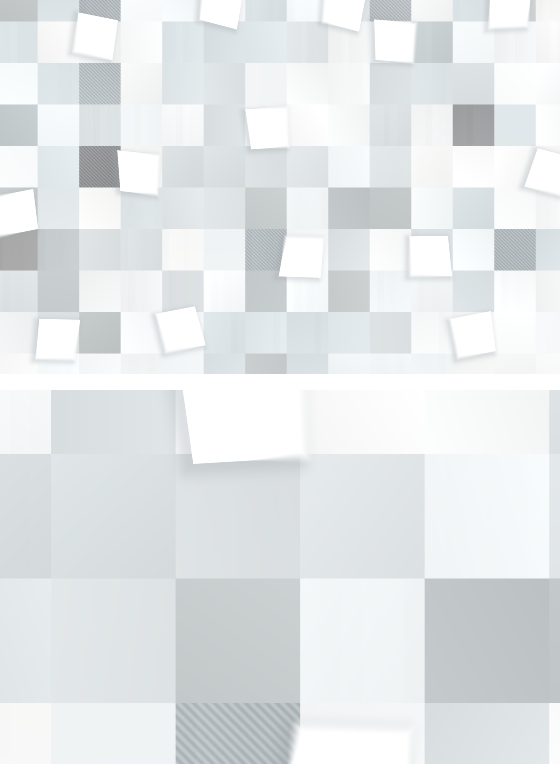
Top, the full canvas; bottom, a detail of the centre.
Write a WebGL 2 fragment shader that draws this background.

```glsl
#version 300 es
precision highp float;
// Pale mosaic of square cells in whites and cool greys, a few finely hatched,
// with loose white tiles tilted over it. Cell tones come from a hash; tiles are
// skewed box distances with a soft shadow and one blurred side.

uniform vec2 u_resolution;
out vec4 fragColor;

const float ROWS = 9.01;                      // cells per canvas height
const vec2 GRID_SHIFT = vec2(0.093, 0.507);   // cut-off part of the first cells
const vec3 WHITE = vec3(0.965, 0.972, 0.974);
const vec3 PALE = vec3(0.870, 0.895, 0.905);
const vec3 GREY = vec3(0.775, 0.795, 0.798);
const vec3 DARK = vec3(0.645, 0.645, 0.645);
const vec3 SHADOW = vec3(0.62, 0.65, 0.67);
const float DARK_SHARE = 0.025;
const float GREY_SHARE = 0.19;                // cumulative shares
const float PALE_SHARE = 0.45;
const float HATCH_SHARE = 0.2;                // among grey and dark cells
const float HATCH_LINES = 12.0;
const int TILES = 14;
const float TILE_HALF = 0.485;
const float MAX_TILT = 0.28;
const float BLUR = 0.13;
const float SHADOW_REACH = 0.22;

float hash(vec2 p) {
    return fract(sin(dot(p, vec2(127.1, 311.7))) * 43758.5453);
}

// Signed random value in -1..1
float spread(vec2 p) {
    return 2.0 * hash(p) - 1.0;
}

// Tone of one cell, with faint gradient, vertical bands and hatching
vec3 cellColor(vec2 id, vec2 g) {
    vec2 f = g - id;
    float pick = hash(id + 3.7) * mix(0.8, 1.25, id.x / 13.0);  // darker at left
    vec3 color = WHITE;
    if (pick < DARK_SHARE) color = DARK;
    else if (pick < GREY_SHARE) color = GREY;
    else if (pick < PALE_SHARE) color = PALE;

    color += 0.02 * spread(id + 17.3);
    color += vec3(-0.007, 0.001, 0.005) * spread(id + 29.1);
    color += 0.035 * spread(id + 41.9) * (f.x - 0.5);
    color += 0.03 * spread(id + 47.3) * (f.y - 0.5);
    float bands = step(0.6, hash(id + 53.3));
    color += 0.006 * bands * spread(vec2(floor(f.x * 6.0), id.y + 61.0));

    if (pick < GREY_SHARE && hash(id + 71.7) < HATCH_SHARE) {
        float line = sin(6.28318 * HATCH_LINES * (f.x + f.y));
        color += 0.045 * line - vec3(0.06, 0.055, 0.045);
    }
    return color;
}

// Grid of cells, with the borders blended over one pixel
vec3 mosaic(vec2 g, float pixel) {
    vec2 id = floor(g - 0.5);
    vec2 t = clamp((g - id - 1.0) / pixel + 0.5, 0.0, 1.0);
    vec3 low = mix(cellColor(id, g), cellColor(id + vec2(1, 0), g), t.x);
    vec3 high = mix(cellColor(id + vec2(0, 1), g), cellColor(id + vec2(1, 1), g), t.x);
    return mix(low, high, t.y);
}

float boxDistance(vec2 p, float halfSize) {
    vec2 q = abs(p) - halfSize;
    return length(max(q, 0.0)) + min(max(q.x, q.y), 0.0);
}

// Lay one tilted, skewed tile and its shadow over the colour below
vec3 addTile(vec3 below, vec2 g, float index, float pixel) {
    vec2 seed = vec2(index, 5.3);
    // One tile per column, rows spread by a stride and loosened at random
    float row = floor(mod(7.0 * index + 3.0 + 3.0 * hash(seed), 10.0));
    vec2 jitter = 0.18 * vec2(spread(seed + 1.1), spread(seed + 2.3));
    vec2 p = g - vec2(index, row) - 0.5 - jitter;

    float tilt = MAX_TILT * spread(seed + 3.9);
    float c = cos(tilt), s = sin(tilt);
    p = mat2(c, -s, s, c) * p;
    p.x += 0.14 * spread(seed + 4.7) * p.y;           // skew
    p.x *= 1.0 + 0.14 * spread(seed + 6.1) * p.y;     // taper
    float d = boxDistance(p, TILE_HALF);

    // Shadow falls to the left and below
    float fall = 1.0 - smoothstep(-0.04, SHADOW_REACH, boxDistance(p + vec2(0.06, 0.04), TILE_HALF));
    vec3 color = mix(below, SHADOW, 0.32 * fall * fall);

    // One side is sharp, the opposite one out of focus
    float angle = 6.28318 * hash(seed + 8.9);
    float focus = smoothstep(-0.1, 0.5, dot(p, vec2(cos(angle), sin(angle))));
    float soft = mix(pixel, BLUR, focus);
    float cover = 1.0 - smoothstep(-0.5 * soft, 0.5 * soft, d);
    return mix(color, vec3(1.0), cover);
}

void main() {
    vec2 g = gl_FragCoord.xy / u_resolution.y * ROWS + GRID_SHIFT;
    float pixel = ROWS / u_resolution.y;
    vec3 color = mosaic(g, pixel);
    for (int i = 0; i < TILES; i++) {
        color = addTile(color, g, float(i), pixel);
    }
    fragColor = vec4(clamp(color, 0.0, 1.0), 1.0);
}
```
